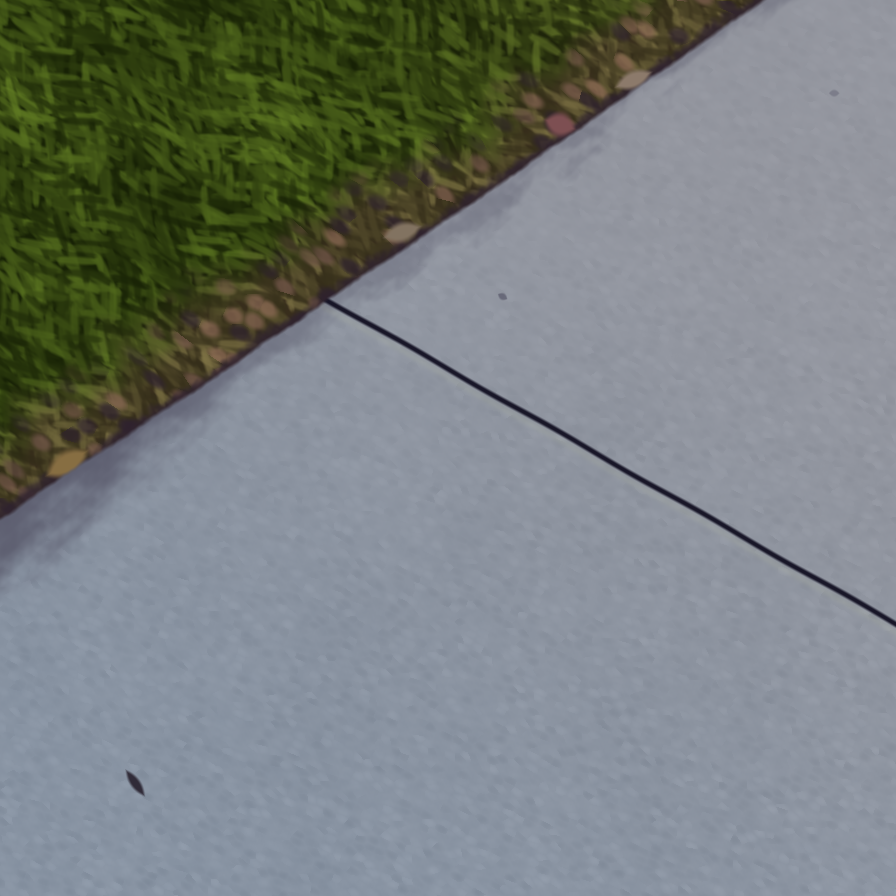
Give the GLSL for this texture, as a Shadertoy shader.

```glsl
// Grass and dry leaf litter beside a pale concrete path with one dark diagonal joint.

const float EDGE_START = 0.4206;   // height of the path edge at the left side
const float EDGE_SLOPE = 0.68;
const vec2  JOINT_TOP = vec2(0.3646, 0.6654);
const vec2  JOINT_NORMAL = vec2(0.495, 0.869);
const float JOINT_HALF_WIDTH = 0.0027;
const float LITTER_WIDTH = 0.08;
const int   BLADE_LAYERS = 12;
const float BLADE_LEAN = 0.75;     // mean tilt from upright, towards the left
const vec2  BLADE_DENSITY = vec2(72.0, 19.0);
const vec3  CONCRETE_COOL = vec3(0.53, 0.575, 0.635);
const vec3  CONCRETE_WARM = vec3(0.58, 0.59, 0.625);
const vec3  STAIN = vec3(0.34, 0.34, 0.41);
const vec3  JOINT_DARK = vec3(0.07, 0.06, 0.13);
const vec3  SOIL = vec3(0.18, 0.13, 0.18);
const vec3  GRASS_DARK = vec3(0.09, 0.13, 0.02);
const vec3  GRASS_LIGHT = vec3(0.39, 0.50, 0.14);
const vec3  STRAW = vec3(0.53, 0.46, 0.30);
const vec3  LITTER_BROWN = vec3(0.22, 0.18, 0.11);

float hash(vec2 p) {
    p = fract(p * vec2(0.1031, 0.1137));
    p += dot(p, p.yx + 33.33);
    return fract((p.x + p.y) * p.x * 37.7);
}

mat2 rotation(float a) {
    float c = cos(a), s = sin(a);
    return mat2(c, s, -s, c);
}

// Cellular noise: distance to the nearest point and that cell's random value
vec2 cellular(vec2 p) {
    vec2 cell = floor(p), best = vec2(9.0, 0.0);
    for (int j = -1; j <= 1; j++)
    for (int i = -1; i <= 1; i++) {
        vec2 id = cell + vec2(i, j);
        vec2 point = id + 0.1 + 0.8 * vec2(hash(id + 71.0), hash(id + 137.0));
        float d = length(p - point);
        if (d < best.x) best = vec2(d, hash(id + 211.0));
    }
    return best;
}

// Layered sines, roughly -1 to 1
float waves(vec2 p) {
    float sum = 0.0, gain = 0.5;
    for (int i = 0; i < 4; i++) {
        sum += gain * sin(p.x + 1.3 * sin(p.y)) * cos(p.y - 0.7 * p.x);
        p = rotation(0.9) * p * 1.9 + 2.7;
        gain *= 0.6;
    }
    return sum;
}

// Soft pointed ellipse mask
float leaf(vec2 p, vec2 center, float angle, vec2 size) {
    vec2 q = rotation(-angle) * (p - center) / size;
    float d = abs(q.y) + q.x * q.x - 1.0;
    return 1.0 - smoothstep(-0.5, 0.3, d);
}

vec3 concrete(vec2 p, float edge) {
    float warmth = smoothstep(0.1, 1.5, p.x * 0.7 + p.y);
    vec3 col = mix(CONCRETE_COOL, CONCRETE_WARM, warmth);
    col += 0.008 * waves(p * 9.0);
    // Soft aggregate, stronger towards the bottom
    vec2 grain = cellular(rotation(0.5) * p * vec2(70.0, 115.0));
    float strength = mix(0.055, 0.025, p.y);
    col += strength * (grain.y - 0.5) * (1.0 - smoothstep(0.1, 0.8, grain.x));
    col += strength * 0.25 * waves(p * 130.0) * vec3(1.0, 0.9, 0.8);
    // Damp dirt along the border, heaviest and most mottled at the left
    float reach = mix(0.085, 0.03, smoothstep(0.05, 0.45, p.x));
    float mottle = waves(rotation(-0.6) * p * vec2(28.0, 55.0));
    float dirt = 1.0 - smoothstep(0.0, reach, -edge + 0.03 * mottle);
    col = mix(col, STAIN, dirt * mix(0.85, 0.35, smoothstep(0.08, 0.4, p.x)));
    // Dark joint with a faint pale lip
    float joint = dot(p - JOINT_TOP, JOINT_NORMAL) + 0.0007 * sin(p.x * 38.0);
    col += vec3(0.025, 0.025, 0.0) * exp(-pow((joint + 0.008) / 0.004, 2.0));
    float line = 1.0 - smoothstep(JOINT_HALF_WIDTH - 0.0018, JOINT_HALF_WIDTH + 0.002, abs(joint));
    col = mix(col, JOINT_DARK, line * 0.95);
    // Twig and small specks
    col = mix(col, vec3(0.19, 0.17, 0.22), leaf(p, vec2(0.151, 0.126), -0.95, vec2(0.018, 0.0055)));
    col = mix(col, STAIN, 0.7 * leaf(p, vec2(0.561, 0.669), -0.5, vec2(0.006, 0.004)));
    return mix(col, STAIN, 0.4 * leaf(p, vec2(0.931, 0.896), 0.0, vec2(0.006, 0.004)));
}

vec3 grass(vec2 p, float edge) {
    float patches = waves(p * 15.0);
    float litter = 1.0 - smoothstep(0.45, 1.4, edge / LITTER_WIDTH + 0.5 * patches);
    float dryness = max(litter, 0.4 * smoothstep(0.35, 0.85, p.x));
    vec3 col = mix(GRASS_DARK, LITTER_BROWN, dryness);
    vec2 bent = p + 0.004 * sin(p.yx * vec2(43.0, 37.0));
    // Overlapping tapered blades, one lean per layer
    for (int i = 0; i < BLADE_LAYERS; i++) {
        float k = float(i);
        vec2 q = rotation(-BLADE_LEAN - 0.65 * sin(k * 2.4)) * bent * BLADE_DENSITY + k * 17.3;
        q.y += hash(vec2(floor(q.x), k)) * 5.0;
        vec2 id = floor(q), f = fract(q);
        float tone = hash(id + k * 31.0);
        float width = 0.4 * sqrt(f.y * (1.0 - f.y) * 4.0);
        float blade = 1.0 - smoothstep(width * 0.3, width + 0.08, abs(f.x - 0.5));
        blade *= smoothstep(0.0, 0.15, f.y) * smoothstep(1.0, 0.85, f.y);
        vec3 tint = mix(GRASS_DARK, GRASS_LIGHT, tone * (0.85 + 0.35 * patches));
        tint = mix(tint, mix(LITTER_BROWN, STRAW, tone * tone), dryness * 0.85);
        col = mix(col, tint, blade * 0.7 * step(0.45, hash(id + 53.0 + k)));
    }
    // Curled dead leaves
    vec2 chip = cellular(rotation(0.6) * bent * vec2(30.0, 52.0));
    vec3 chipTint = mix(SOIL, vec3(0.56, 0.42, 0.34), smoothstep(0.3, 1.0, chip.y));
    float chipMask = step(0.4, abs(chip.y - 0.5) * 2.0) * (1.0 - smoothstep(0.2, 0.55, chip.x));
    col = mix(col, chipTint, litter * 0.7 * chipMask);
    // Shadowed soil against the slab
    float gap = 1.0 - smoothstep(0.002, 0.015, edge + 0.009 * waves(p * 50.0));
    col = mix(col, SOIL, gap * 0.85);
    // Larger fallen leaves
    col = mix(col, vec3(0.53, 0.43, 0.26), leaf(p, vec2(0.075, 0.483), 0.55, vec2(0.027, 0.014)));
    col = mix(col, vec3(0.51, 0.45, 0.38), leaf(p, vec2(0.449, 0.741), 0.3, vec2(0.022, 0.011)));
    col = mix(col, vec3(0.49, 0.31, 0.32), leaf(p, vec2(0.625, 0.861), -0.3, vec2(0.018, 0.014)));
    return mix(col, vec3(0.55, 0.48, 0.42), leaf(p, vec2(0.707, 0.911), 0.4, vec2(0.022, 0.010)));
}

void mainImage(out vec4 fragColor, in vec2 fragCoord) {
    vec2 p = fragCoord / iResolution.xy;
    float bow = 0.005 * sin(p.x * 3.68);
    float edge = (p.y - EDGE_START - EDGE_SLOPE * p.x + bow) * 0.827;
    float ragged = edge + 0.002 * waves(p * 60.0);
    float lawn = smoothstep(-0.003, 0.003, ragged);
    fragColor = vec4(mix(concrete(p, edge), grass(p, edge), lawn), 1.0);
}
```
